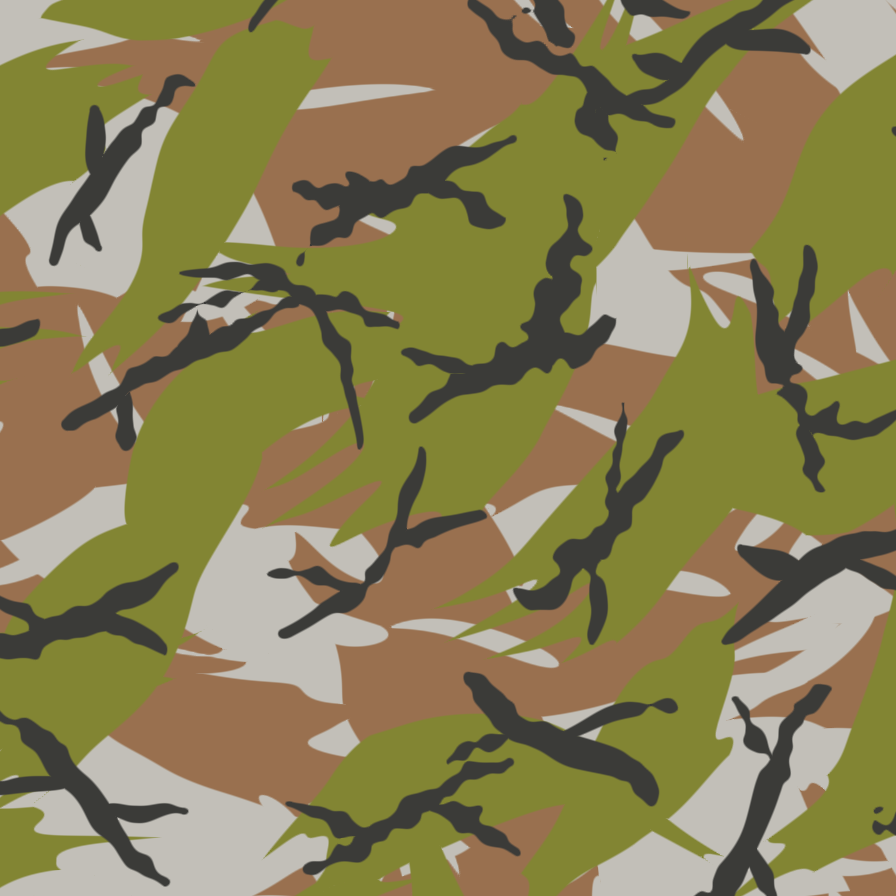
Give the GLSL for this pattern, as a Shadertoy shader.

```glsl
// Woodland camouflage: pale ground, brown and green brush strokes, dark twigs.
// Strokes are bent teardrops on a jittered grid with streak noise fraying
// their tips; twigs are warped, branching segments with lumpy outlines.

const vec3 STONE = vec3(0.76, 0.75, 0.72);
const vec3 BROWN = vec3(0.60, 0.44, 0.31);
const vec3 GREEN = vec3(0.51, 0.52, 0.20);
const vec3 DARK  = vec3(0.23, 0.23, 0.22);

vec2 hash2(vec2 p) {
    vec3 q = fract(p.xyx * vec3(0.1031, 0.1030, 0.0973));
    q += dot(q, q.yzx + 33.33);
    return fract((q.xx + q.yz) * q.zy);
}

float cornerDot(vec2 cell, vec2 f, vec2 corner) {
    return dot(hash2(cell + corner) * 2.0 - 1.0, f - corner);
}

// Gradient noise, roughly -0.8 to 0.8
float gradientNoise(vec2 p) {
    vec2 i = floor(p), f = p - i;
    vec2 s = f * f * f * (f * (f * 6.0 - 15.0) + 10.0);
    float low  = mix(cornerDot(i, f, vec2(0, 0)), cornerDot(i, f, vec2(1, 0)), s.x);
    float high = mix(cornerDot(i, f, vec2(0, 1)), cornerDot(i, f, vec2(1, 1)), s.x);
    return 1.4 * mix(low, high, s.y);
}

vec2 warp(vec2 p, float frequency, float amount, float seed) {
    vec2 q = p * frequency + seed;
    return p + amount * vec2(gradientNoise(q), gradientNoise(q + 37.7));
}

vec2 rotate(vec2 p, float angle) {
    float c = cos(angle), s = sin(angle);
    return vec2(c * p.x + s * p.y, c * p.y - s * p.x);
}

// Antialiased mask of the region where field > 0
float mask(float field) {
    float w = max(fwidth(field), 1e-5);
    return smoothstep(-w, w, field);
}

// Bent teardrop with frayed tips; size holds half length and half width
float brushStroke(vec2 p, vec2 size, float bend, float fray, float seed) {
    p.y -= bend * p.x * p.x;
    float u = p.x / size.x;
    float v = p.y / (size.y * (1.0 - 0.5 * clamp(u, -1.3, 1.3)));
    float body = 1.0 - u * u - v * v;
    if (body < -1.0) return -1.0;
    float streak = gradientNoise(p * vec2(4.0, 20.0) + seed);
    float tip = smoothstep(0.1, 1.0, abs(u));
    return body + fray * (tip * 2.2 * (0.2 - abs(streak)) + 0.3 * streak);
}

float strokeLayer(vec2 p, float cell, vec2 size, float angle, float spread,
                  float bend, float fray, float seed) {
    p = warp(p, 4.0, 0.035, seed);
    vec2 home = floor(p / cell);
    float field = -1.0;
    for (int y = -2; y <= 2; y++)
    for (int x = -2; x <= 2; x++) {
        vec2 id = home + vec2(x, y);
        vec2 place = hash2(id + seed), shape = hash2(id + seed + 91.0);
        vec2 turn = hash2(id + seed + 53.0) * 2.0 - 1.0;
        vec2 local = rotate(p - (id + 0.1 + 0.8 * place) * cell, angle + spread * turn.x);
        local.x *= shape.y < 0.5 ? -1.0 : 1.0;
        field = max(field, brushStroke(local, size * (0.75 + 0.5 * shape.x),
                                       bend * turn.y, fray, 60.0 * place.x + seed));
    }
    return field;
}

// Distance to a segment that is thick in the middle and thin at its ends
float taperedSegment(vec2 p, vec2 a, vec2 b, float thickness) {
    vec2 ab = b - a;
    float t = clamp(dot(p - a, ab) / dot(ab, ab), 0.0, 1.0);
    return length(p - a - ab * t) - thickness * (0.45 + 2.2 * t * (1.0 - t));
}

float twig(vec2 p, float bend, float reach, float side) {
    p.y -= bend * p.x * p.x;
    float d = taperedSegment(p, vec2(-0.13, 0.0), vec2(0.13, 0.0), 0.0145);
    vec2 forward = vec2(0.075, 0.085 * side) * reach;
    vec2 backward = vec2(-0.06, -0.075 * side) * reach;
    d = min(d, taperedSegment(p, vec2(0.01, 0.0), vec2(0.01, 0.0) + forward, 0.011));
    return min(d, taperedSegment(p, vec2(-0.04, 0.0), vec2(-0.04, 0.0) + backward, 0.010));
}

float twigLayer(vec2 p, float cell, float seed) {
    float patchy = smoothstep(-0.25, 0.2, gradientNoise(p * 7.0 + seed));
    float lumps = 0.018 * patchy * gradientNoise(p * 38.0 + seed);
    p = warp(warp(p, 5.0, 0.05, seed), 15.0, 0.016, seed + 11.0);
    vec2 home = floor(p / cell);
    float d = 1.0;
    for (int y = -1; y <= 1; y++)
    for (int x = -1; x <= 1; x++) {
        vec2 id = home + vec2(x, y);
        vec2 place = hash2(id + seed), turn = hash2(id + seed + 71.0);
        vec2 shape = hash2(id + seed + 29.0);
        float angle = (shape.y < 0.55 ? -0.85 : 0.65) + 0.8 * (turn.x - 0.5);
        vec2 local = rotate(p - (id + 0.2 + 0.6 * place) * cell, angle);
        float side = fract(shape.y * 7.0) < 0.5 ? -1.0 : 1.0;
        d = min(d, twig(local, 7.0 * (turn.y - 0.5), 0.6 + 0.6 * shape.x, side));
    }
    return lumps - d;
}

void mainImage(out vec4 fragColor, in vec2 fragCoord) {
    vec2 p = fragCoord / iResolution.y + 3.0;
    float brown   = strokeLayer(p, 0.28, vec2(0.24, 0.083), -0.1, 1.0, 2.5, 1.0, 17.0);
    float slivers = strokeLayer(p, 0.20, vec2(0.09, 0.011), -0.3, 0.8, 2.0, 0.3, 43.0);
    float green   = strokeLayer(p, 0.28, vec2(0.22, 0.068), 0.65, 0.5, 2.2, 1.0, 5.0);
    vec3 color = mix(STONE, BROWN, mask(brown) * (1.0 - mask(slivers)));
    color = mix(color, GREEN, mask(green));
    color = mix(color, DARK, mask(twigLayer(p, 0.25, 23.0)));
    fragColor = vec4(color, 1.0);
}
```
